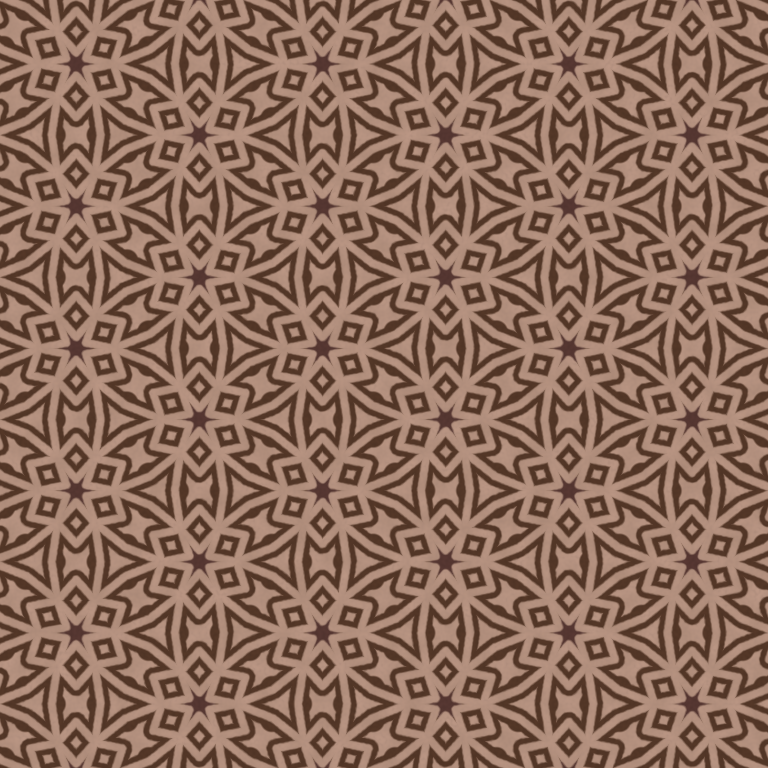
Write a WebGL 1 fragment shader that draws this pattern.

```glsl
precision highp float;

uniform vec2 u_resolution;

#define REPEATS 5.4
#define STAR_ORIGIN vec2(0.0992, 0.5463)
#define BAND_HALF 0.029
#define STROKE 0.039
#define EDGE_SOFT 0.009
#define EDGE_WOBBLE 0.004
#define GRAIN_SCALE 210.0
#define GRAIN_AMOUNT 0.07
#define LIGHT_TONE vec3(0.72, 0.58, 0.51)
#define SHADE_TONE vec3(0.66, 0.53, 0.46)
#define DARK_TONE vec3(0.32, 0.21, 0.15)
#define STAR_TONE vec3(0.33, 0.21, 0.19)

const float ROOT3 = 1.7320508;

vec2 hashGradient(vec2 cell) {
    float angle = 6.2831853 * fract(sin(dot(cell, vec2(127.1, 311.7))) * 43758.55);
    return vec2(cos(angle), sin(angle));
}

float gradientNoise(vec2 p) {
    vec2 i = floor(p);
    vec2 f = p - i;
    vec2 w = f * f * f * (f * (f * 6.0 - 15.0) + 10.0);
    float a = dot(hashGradient(i), f);
    float b = dot(hashGradient(i + vec2(1.0, 0.0)), f - vec2(1.0, 0.0));
    float c = dot(hashGradient(i + vec2(0.0, 1.0)), f - vec2(0.0, 1.0));
    float d = dot(hashGradient(i + 1.0), f - 1.0);
    return mix(mix(a, b, w.x), mix(c, d, w.x), w.y);
}

float segmentDistance(vec2 p, vec2 a, vec2 b) {
    vec2 ap = p - a;
    vec2 ab = b - a;
    return length(ap - ab * clamp(dot(ap, ab) / dot(ab, ab), 0.0, 1.0));
}

// Offset from the nearest star on a triangular lattice of unit spacing
vec2 nearestStar(vec2 p) {
    vec2 period = vec2(ROOT3, 1.0);
    vec2 a = mod(p + 0.5 * period, period) - 0.5 * period;
    vec2 b = mod(p, period) - 0.5 * period;
    return dot(a, a) < dot(b, b) ? a : b;
}

// Twelve mirrored wedges: x runs toward a neighbouring star
vec2 foldWedge(vec2 p) {
    vec2 w = abs(p.yx);
    vec2 mirror = vec2(-0.5, 0.5 * ROOT3);
    w -= 2.0 * max(0.0, dot(w, mirror)) * mirror;
    return vec2(w.x, abs(w.y));
}

// Distance to the centre lines of the light bands
float bandDistance(vec2 w) {
    vec2 petalBase = vec2(0.080, 0.0);
    vec2 petalSide = vec2(0.2275, 0.1313);
    vec2 petalTip = vec2(0.375, 0.0);
    vec2 lensBulge = vec2(0.5, 0.172);
    float d = segmentDistance(w, petalBase, petalSide);
    d = min(d, segmentDistance(w, petalSide, petalTip));
    return min(d, segmentDistance(w, petalSide, lensBulge));
}

float softStep(float edge, float x) {
    return smoothstep(edge - EDGE_SOFT, edge + EDGE_SOFT, x);
}

void main() {
    vec2 canvas = gl_FragCoord.xy / u_resolution.y;
    vec2 star = nearestStar((canvas - STAR_ORIGIN) * REPEATS);
    vec2 wedge = foldWedge(star);
    float grain = gradientNoise(canvas * GRAIN_SCALE);
    float mottle = gradientNoise(canvas * 42.0);
    float d = bandDistance(wedge) + EDGE_WOBBLE * grain;

    // Dark outlines follow the bands; inner fills stay light
    float outline = softStep(BAND_HALF, d);
    float fill = softStep(BAND_HALF + STROKE, d);
    float waist = softStep(0.079, length(wedge - vec2(0.5, 0.153)));
    waist = wedge.y < 0.153 ? waist : 1.0;
    float starMask = 1.0 - softStep(0.11, length(star));
    fill *= waist * (1.0 - starMask);
    float dark = outline * (1.0 - fill);

    // Shaded rims and mottled, grainy surface
    float rim = 1.0 - smoothstep(0.0, 0.018, abs(d - BAND_HALF - 0.5 * STROKE) - 0.5 * STROKE);
    float shade = clamp(0.3 + 0.45 * rim + 0.7 * mottle + 0.5 * grain, 0.0, 1.0);
    vec3 light = mix(LIGHT_TONE, SHADE_TONE, shade);
    vec3 ink = mix(DARK_TONE, STAR_TONE, starMask);
    vec3 color = mix(light, ink, dark);
    color *= 1.0 + GRAIN_AMOUNT * grain;
    gl_FragColor = vec4(color, 1.0);
}
```
